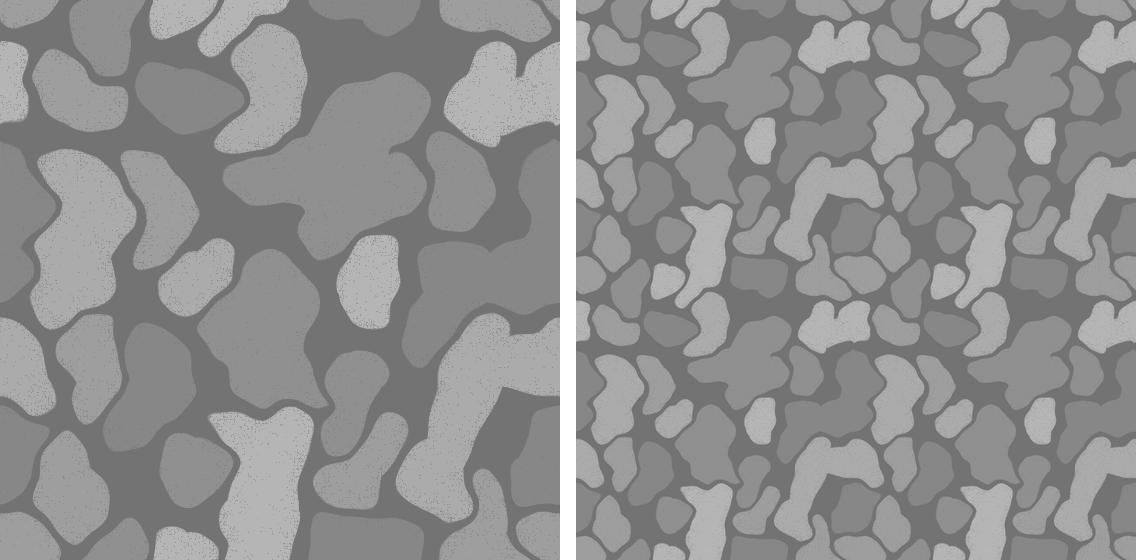
Left, the tile; right, the same tile 2 across and 2 down.
Write a WebGL 2 fragment shader that draws this pattern.

```glsl
#version 300 es
precision highp float;
// Flat grey brush blobs packed on a darker ground, tiling on all sides.
// Each cell of a wrapped grid grows a bent two-armed blob, some cells link into
// clumps, and a cellular border keeps a gap. Dry-brush grains fray the rims.

uniform vec2 u_resolution;
out vec4 fragColor;

const float TAU = 6.2831853;
const vec2 ORIGIN = vec2(0.09, -0.08); // shift of the whole pattern
const float GRID = 6.0;            // blob cells across the canvas
const float GRAIN_GRID = 400.0;    // grain cells across the canvas
const float JITTER = 0.5;          // scatter of blob centres, in cells
const vec2 RADIUS = vec2(0.35, 0.46);
const vec2 ARM = vec2(0.15, 0.58);
const vec2 BEND = vec2(1.7, 3.1);  // angle between the two arms
const float LINK_CHANCE = 0.23;    // share of cells joined to a neighbour
const float HALF_GAP = 0.033;
const float ROUNDNESS = 16.0;      // higher gives sharper corners
const float WARP = 0.04;
const float RIM_WIDTH = 0.055;
const float GRAIN_STRENGTH = 0.55;
const float GROUND = 0.45;

// Integer hash of a cell that wraps after `period` cells.
vec3 hash(vec2 cell, float period, uint salt) {
    uvec3 v = uvec3(uvec2(mod(cell + 0.5, period)), salt);
    v = v * 1664525u + 1013904223u;
    v.x += v.y * v.z; v.y += v.z * v.x; v.z += v.x * v.y;
    v ^= v >> 16u;
    v.x += v.y * v.z; v.y += v.z * v.x; v.z += v.x * v.y;
    return vec3(v) * exp2(-32.0);
}

// Layered sines with whole frequencies, so they wrap.
vec2 wobble(vec2 uv) {
    vec2 a = TAU * uv;
    return sin(5.0 * a.yx + 2.0 * sin(3.0 * a + vec2(0.0, 1.7)))
         + 0.35 * sin(vec2(13.0 * a.y - 7.0 * a.x, 12.0 * a.x + 8.0 * a.y));
}

vec2 direction(float angle) { return vec2(cos(angle), sin(angle)); }

float segmentDistance(vec2 p, vec2 end) {
    return length(p - end * clamp(dot(p, end) / dot(end, end), 0.0, 1.0));
}

vec2 centre(vec2 cell) {
    return cell + 0.5 + JITTER * (hash(cell, GRID, 1u).xy - 0.5);
}

// Step to the neighbour a cell is joined to, or zero.
vec2 linkStep(vec2 cell) {
    vec3 h = hash(cell, GRID, 2u);
    if (h.x > LINK_CHANCE) return vec2(0.0);
    return h.y < 0.5 ? vec2(1.0, 0.0) : vec2(0.0, 1.0);
}

vec2 clumpOf(vec2 cell) {
    for (int i = 0; i < 3; i++) cell += linkStep(cell);
    return cell;
}

// Signed distance to the blob grown by one cell.
float blob(vec2 p, vec2 cell) {
    vec3 shape = hash(cell, GRID, 3u), arms = hash(cell, GRID, 4u);
    vec2 c = centre(cell), q = p - c, link = linkStep(cell);
    float radius = mix(RADIUS.x, RADIUS.y, shape.x);
    float angle = TAU * shape.y;
    vec2 armA = direction(angle) * mix(ARM.x, ARM.y, arms.x);
    vec2 armB = direction(angle + mix(BEND.x, BEND.y, shape.z)) * mix(ARM.x, ARM.y, arms.y);
    float d = min(segmentDistance(q, armA) - radius,
                  segmentDistance(q, armB) - radius * mix(0.75, 1.0, arms.z));
    if (dot(link, link) > 0.0)
        d = min(d, segmentDistance(q, centre(cell + link) - c) - 0.85 * radius);
    return d;
}

// Five greys, spread evenly over the clumps.
float toneOf(vec2 clump) {
    vec2 id = floor(mod(clump + 0.5, GRID));
    float rank = fract((id.x + GRID * id.y) * 0.618 + 0.1);
    return rank < 0.25 ? 0.53 : rank < 0.41 ? 0.565 : rank < 0.73 ? 0.62
         : rank < 0.86 ? 0.67 : 0.71;
}

// Coverage of one small round grain of random size per cell.
float grain(vec2 uv, float density) {
    vec2 g = uv * GRAIN_GRID, cell = floor(g);
    vec3 h = hash(cell, GRAIN_GRID, 5u);
    float radius = mix(0.3, 0.5, hash(cell, GRAIN_GRID, 6u).x);
    float d = length(g - cell - 0.5 - 0.4 * (h.xy - 0.5));
    float soft = 0.5 * GRAIN_GRID / u_resolution.y;
    return step(h.z, density) * (1.0 - smoothstep(radius - soft, radius + soft, d));
}

void main() {
    vec2 uv = gl_FragCoord.xy / u_resolution + ORIGIN;
    vec2 p = uv * GRID + WARP * wobble(uv), home = floor(p);

    // Nearest clump
    float nearest = 1e3;
    vec2 clump = home;
    for (int i = 0; i < 25; i++) {
        vec2 cell = home + vec2(i % 5 - 2, i / 5 - 2);
        float d = blob(p, cell);
        if (d < nearest) { nearest = d; clump = clumpOf(cell); }
    }

    // Smooth distances to that clump and to all others
    float ownSum = 1e-20, otherSum = 1e-20;
    for (int i = 0; i < 25; i++) {
        vec2 cell = home + vec2(i % 5 - 2, i / 5 - 2);
        float weight = exp(-ROUNDNESS * blob(p, cell));
        if (distance(clumpOf(cell), clump) < 0.5) ownSum += weight;
        else otherSum += weight;
    }
    float own = -log(ownSum) / ROUNDNESS, other = -log(otherSum) / ROUNDNESS;
    float border = 0.5 * (own - other) + HALF_GAP;
    float d = log(exp(ROUNDNESS * own) + exp(ROUNDNESS * border)) / ROUNDNESS;

    // Dry-brush grains, dense at the rim and in faint inner patches
    float tone = toneOf(clump);
    vec2 patches = wobble(uv.yx * 3.0);
    float rim = exp(min(d, 0.0) / RIM_WIDTH) * (0.45 + 0.2 * patches.x);
    float inner = 0.01 + 0.1 * smoothstep(0.7, 1.35, patches.y);
    float dryness = mix(0.3, 1.0, smoothstep(0.53, 0.67, tone));
    tone = mix(tone, GROUND, GRAIN_STRENGTH * grain(uv, (rim + inner) * dryness));

    float pixel = GRID / u_resolution.y;
    float cover = 1.0 - smoothstep(-0.7 * pixel, 0.7 * pixel, d);
    fragColor = vec4(vec3(mix(GROUND, tone, cover)), 1.0);
}
```
